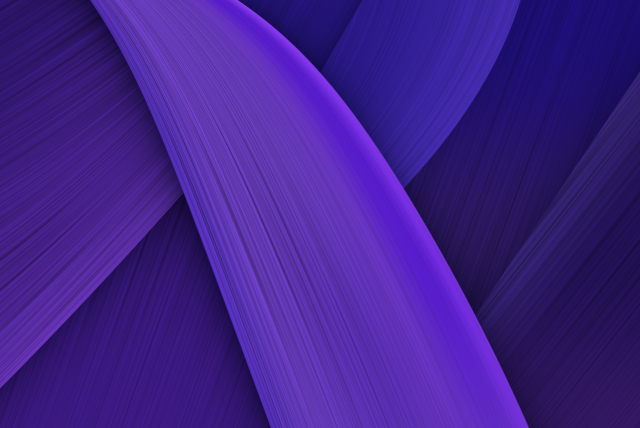
A WebGL 1 fragment shader for this background:

```glsl
precision highp float;
// Overlapping violet ribbons of brushed fibre, painted back to front.
// Each ribbon has a curved edge x(y) or y(x); gradient noise stretched along
// the ribbon gives the fibres, and exponential falloffs give the shadows.
uniform vec2 u_resolution;

const float ASPECT = 1.5;
const float FINE_FREQ = 210.0;
const float GROOVE_FREQ = 125.0;
const float BROAD_FREQ = 50.0;
const float SHADOW_LEFT = 0.58;
const float SHADOW_RIGHT = 0.38;
const vec3 SHADOW_TINT = vec3(1.0, 1.0, 0.82);

const vec3 BAND_EDGE = vec3(0.29, 0.16, 0.66);
const vec3 BAND_BODY = vec3(0.385, 0.225, 0.70);
const vec3 BAND_LOW = vec3(0.345, 0.175, 0.68);
const vec3 BAND_WARM = vec3(0.41, 0.205, 0.76);
const vec3 BAND_DEEP = vec3(0.34, 0.11, 0.79);
const vec3 BAND_RIM = vec3(0.54, 0.23, 0.93);
const vec3 LEAF_LIGHT = vec3(0.37, 0.185, 0.66);
const vec3 LEAF_MID = vec3(0.275, 0.13, 0.545);
const vec3 LEAF_DARK = vec3(0.175, 0.08, 0.41);
const vec3 UNDER_LEAF = vec3(0.235, 0.10, 0.51);
const vec3 BLUE_LIGHT = vec3(0.265, 0.17, 0.68);
const vec3 BLUE_MID = vec3(0.17, 0.10, 0.54);
const vec3 BLUE_DARK = vec3(0.135, 0.075, 0.46);
const vec3 GAP_TOP = vec3(0.115, 0.055, 0.46);
const vec3 GAP_LOW = vec3(0.185, 0.10, 0.39);
const vec3 CORNER_EDGE = vec3(0.20, 0.13, 0.44);
const vec3 CORNER_BODY = vec3(0.13, 0.065, 0.33);
const vec3 CORNER_LOW = vec3(0.205, 0.095, 0.39);

vec2 gradientAt(vec2 cell) {
  float h = fract(sin(dot(cell, vec2(127.1, 311.7))) * 43758.5);
  return vec2(cos(6.2832 * h), sin(6.2832 * h));
}

float gradientNoise(vec2 p) {
  vec2 i = floor(p), f = fract(p);
  vec2 w = f * f * f * (f * (f * 6.0 - 15.0) + 10.0);
  vec2 e = vec2(1.0, 0.0);
  float a = dot(gradientAt(i), f);
  float b = dot(gradientAt(i + e), f - e);
  float c = dot(gradientAt(i + e.yx), f - e.yx);
  float d = dot(gradientAt(i + 1.0), f - 1.0);
  return mix(mix(a, b, w.x), mix(c, d, w.x), w.y);
}

// Brightness factor of the fibres; dark grooves are thinner than the lights.
float fibres(float across, float along, float strength) {
  float fine = gradientNoise(vec2(across * FINE_FREQ, along * 1.3));
  float broad = gradientNoise(vec2(across * BROAD_FREQ + 31.0, along * 0.8));
  float groove = smoothstep(0.15, 0.5, gradientNoise(vec2(across * GROOVE_FREQ + 7.0, along)));
  return 1.0 + strength * (0.6 * fine + 0.18 * broad - 0.4 * groove + 0.05);
}

vec3 shade(float distanceOut, float depth, float reach) {
  return 1.0 - SHADOW_TINT * depth * exp(-max(distanceOut, 0.0) / reach);
}

float inside(float d) {
  float px = 1.0 / u_resolution.y;
  return smoothstep(-px, px, d);
}

vec3 leftSide(vec2 p) {
  float rise = p.y - (0.092 + p.x + 0.15 * p.x * p.x);

  vec3 under = UNDER_LEAF * fibres(p.x - 0.36 * p.y, p.y, 0.34);
  under *= shade(-rise, 0.42, 0.08);

  float fan = rise + 0.38 * p.x * smoothstep(0.0, 0.5, rise);
  vec3 leaf = mix(LEAF_LIGHT, LEAF_MID, smoothstep(-0.04, 0.24, rise));
  leaf = mix(leaf, LEAF_DARK, smoothstep(0.25, 0.85, rise));
  leaf *= fibres(fan * 0.8, p.x + p.y, 0.42);
  return mix(under, leaf, inside(rise));
}

vec3 rightSide(vec2 p) {
  float drop = 1.0 - p.y;
  float blueIn = 1.22 - 0.307 * drop - 0.714 * drop * drop - p.x;
  float cornerIn = p.x - 1.113 - 0.677 * (p.y - 0.262);

  // Dark gap between the blue ribbon and the corner ribbon
  vec3 col = mix(GAP_LOW, GAP_TOP, smoothstep(0.4, 0.95, p.y));
  col *= fibres(p.x - 0.37 * p.y, p.y, 0.36);
  col *= shade(-blueIn, 0.15, 0.05) * shade(-cornerIn, 0.3, 0.08);

  // Blue ribbon with a darker fold behind it
  float foldIn = p.x - 0.85 + 0.59 * drop;
  vec3 fold = BLUE_DARK * fibres(p.x - 0.59 * p.y, p.y, 0.25);
  fold *= shade(-foldIn, 0.28, 0.025);
  vec3 blue = mix(BLUE_LIGHT, BLUE_MID, smoothstep(-0.05, 0.34, blueIn));
  blue *= fibres(blueIn, p.y, 0.26);
  col = mix(col, mix(fold, blue, inside(foldIn)), inside(blueIn));

  // Corner ribbon
  vec3 corner = mix(CORNER_EDGE, CORNER_BODY, smoothstep(0.0, 0.2, cornerIn));
  corner = mix(corner, CORNER_LOW, smoothstep(0.4, 0.0, p.y) * 0.85);
  corner *= fibres(cornerIn * 0.85 - 0.1 * p.y, p.y, 0.36);
  return mix(col, corner, inside(cornerIn));
}

vec3 frontBand(float s, vec2 p) {
  vec3 col = mix(BAND_EDGE, BAND_BODY, smoothstep(-0.05, 0.2, s));
  float lowPart = smoothstep(0.65, 0.15, p.y) * smoothstep(0.1, 0.5, s);
  col = mix(col, BAND_LOW, lowPart);
  col = mix(col, BAND_WARM, smoothstep(0.5, 0.74, s) * 0.7);
  col = mix(col, BAND_DEEP, smoothstep(0.7, 0.88, s) * smoothstep(-0.3, 0.4, p.y));
  col = mix(col, BAND_RIM, smoothstep(0.89, 1.0, s) * mix(0.5, 0.95, p.y));
  float strength = mix(0.5, 0.12, smoothstep(0.1, 0.95, s));
  return col * fibres(s * 0.62, p.y, strength);
}

void main() {
  vec2 p = gl_FragCoord.xy / u_resolution * vec2(ASPECT, 1.0);
  float bandLeft = 0.635 - 0.37 * p.y - 0.054 * pow(p.y, 6.0);
  float bandRight = 1.24 - 0.44 * p.y - 0.15 * p.y * p.y - 0.093 * pow(p.y, 8.0);
  float s = (p.x - bandLeft) / (bandRight - bandLeft);

  vec3 left = leftSide(p) * shade(bandLeft - p.x, SHADOW_LEFT, 0.055);
  vec3 right = rightSide(p) * shade(p.x - bandRight, SHADOW_RIGHT, 0.05);
  vec3 col = mix(left, right, step(0.5, s));

  float cover = inside(p.x - bandLeft) * inside(bandRight - p.x);
  gl_FragColor = vec4(mix(col, frontBand(s, p), cover), 1.0);
}
```
